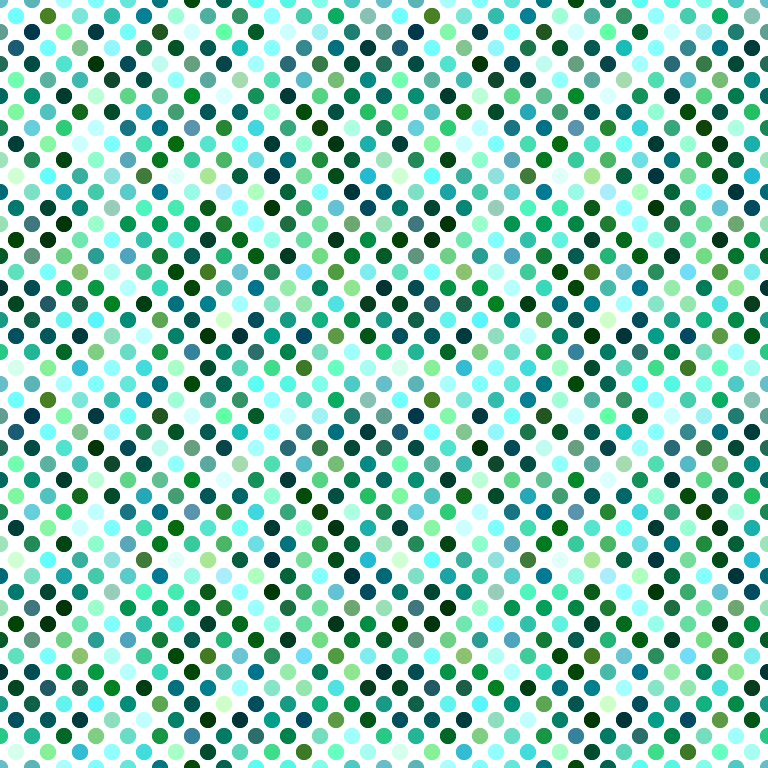
A WebGL 1 fragment shader for this pattern:

```glsl
precision highp float;
// Staggered polka dots in random greens and teals on white, in a 2 by 2 repeat.

uniform vec2 u_resolution;

float hash(vec2 p) {
  return fract(sin(dot(p, vec2(127.1, 311.7))) * 43758.5453);
}

// Random brightness, with red and blue drifting around the green channel
vec3 dotColor(vec2 id) {
  float green = mix(0.2, 1.15, hash(id + 3.7));
  float red = green - 0.43 + 0.44 * (hash(id + 17.3) - 0.5);
  float blue = green - 0.13 + 0.48 * (hash(id + 41.9) - 0.5);
  return clamp(vec3(red, green, blue), vec3(0.0, 0.15, 0.03), vec3(1.0));
}

// One square lattice of dots; colours wrap every 12 cells
vec3 drawDots(vec3 base, vec2 p, vec2 offset, float pixel) {
  vec2 center = floor(p - offset + 0.5) + offset;
  float edge = length(p - center) - 0.254;
  float coverage = 1.0 - smoothstep(-0.5 * pixel, 0.5 * pixel, edge);
  return mix(base, dotColor(mod(center, 12.0)), coverage);
}

void main() {
  // 24 dots across and down in each lattice
  vec2 p = gl_FragCoord.xy / u_resolution * 24.0;
  float pixel = 24.0 / min(u_resolution.x, u_resolution.y);

  // Two lattices, half a cell apart, make the stagger
  vec3 color = vec3(1.0);
  color = drawDots(color, p, vec2(0.0), pixel);
  color = drawDots(color, p, vec2(0.5), pixel);
  gl_FragColor = vec4(color, 1.0);
}
```
